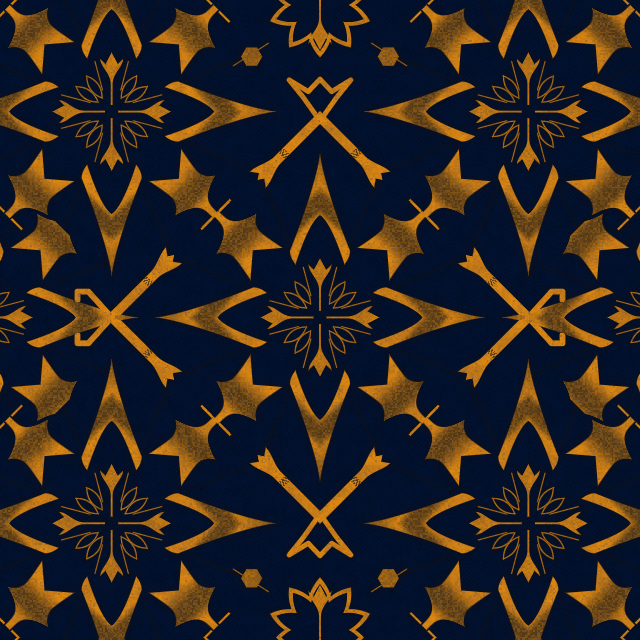
A WebGL 1 fragment shader for this pattern:

```glsl
precision highp float;
uniform vec2 u_resolution;

#define UNITS 768.0
#define NAVY vec3(0.005, 0.065, 0.18)
#define SOOT vec3(0.07, 0.06, 0.07)
#define GOLD vec3(0.86, 0.53, 0.07)
#define BRONZE vec3(0.69, 0.43, 0.11)
#define BROWN vec3(0.32, 0.22, 0.09)
#define TAN vec3(0.53, 0.41, 0.27)
#define REACH 197.0
#define HALF_GAP 176.0
#define GRAIN_CELLS 384.0
#define WEAR_CELLS 64.0

float hash(vec2 p) { return fract(sin(dot(p, vec2(127.1, 311.7))) * 43758.5453); }

// Value noise that wraps after a whole number of cells
float wrapNoise(vec2 uv, float cells) {
  vec2 p = uv * cells, i = floor(p), f = fract(p);
  f = f * f * (3.0 - 2.0 * f);
  vec2 lo = mod(i, cells), hi = mod(i + 1.0, cells);
  return mix(mix(hash(lo), hash(vec2(hi.x, lo.y)), f.x),
             mix(hash(vec2(lo.x, hi.y)), hash(hi), f.x), f.y);
}

float segment(vec2 p, vec2 a, vec2 b) {
  vec2 v = b - a;
  return length(p - a - v * clamp(dot(p - a, v) / dot(v, v), 0.0, 1.0));
}

// Shapes are vec2(distance, darkness)
vec2 nearer(vec2 a, vec2 b) { return a.x < b.x ? a : b; }

vec2 toOctant(vec2 p) { p = abs(p); return p.y > p.x ? p.yx : p; }

// Hollow ogee petal along x with a dark chevron
vec2 petal(vec2 p) {
  float curl = max(80.0 - p.x, 0.0);
  float outer = 36.0 * pow(max(1.0 - max(p.x - 80.0, 0.0) / (REACH - 80.0), 0.0), 1.3) - 0.025 * curl * curl;
  float inner = 33.0 * pow(max(1.0 - (p.x - 62.0) / 62.0, 0.0), 0.6) - 3.0;
  float d = max(0.85 * max(p.y - outer, inner - p.y), p.x - REACH);
  float v = p.x + 0.9 * p.y;
  float dark = smoothstep(118.0, 134.0, v) * (1.0 - smoothstep(146.0, 162.0, v));
  return vec2(d, max(0.85 * dark, 0.5 * smoothstep(150.0, 190.0, v)));
}

// Three-pointed bud on a thin stem
float tulip(vec2 p) {
  float width = 1.1 + 12.5 * pow(smoothstep(31.0, 63.0, p.x), 1.4);
  float end = max(71.0 - 1.9 * p.y, 50.0 + 0.95 * p.y);
  return max(max(p.y - width, 0.6 * (p.x - end)), 8.0 - p.x);
}

// Notched lily; c runs from the stem's far end towards the medallion
vec2 lily(float c, float b, float stemmed) {
  float flare = max(c, 0.0) / 34.0;
  float width = min(4.0 + 30.0 * pow(flare, 4.0),
                    20.0 + 14.0 * exp((34.0 - c) / 8.0) + 0.2 * max(c - 50.0, 0.0));
  float d = max(0.7 * (b - width), 0.75 * (c - 62.0 - 0.85 * b));
  d = max(d, mix(25.0, -1.0, stemmed) - c);
  float tick = max(abs(c) - 1.3, abs(b - 15.0) - 9.0);
  d = min(d, mix(1e3, tick, stemmed));
  return vec2(d, 0.85 * smoothstep(16.0, 34.0, c) * (1.0 - smoothstep(42.0, 68.0, c)));
}

vec2 medallion(vec2 p, float stemmed) {
  p = toOctant(p);
  vec2 shape = nearer(petal(p), vec2(tulip(p), 0.15));
  // Fine outlined leaves between the buds
  vec2 q = vec2(dot(p, vec2(0.819, 0.574)), abs(dot(p, vec2(-0.574, 0.819))));
  float u = clamp((q.x - 20.0) / 32.0, 0.0, 1.0);
  float leaf = max(abs(q.y - 22.0 * u * (1.0 - u)) - 0.9, abs(q.x - 36.0) - 17.0);
  leaf = min(leaf, segment(p, vec2(26.0, 11.0), vec2(60.0, 20.0)) - 0.7);
  shape = nearer(shape, vec2(leaf, 0.35));
  return nearer(shape, lily(HALF_GAP - (p.x + p.y) * 0.7071, (p.x - p.y) * 0.7071, stemmed));
}

// Faint feather veins radiating outside the petals
float feather(vec2 p) {
  p = toOctant(p);
  float s = dot(p, vec2(0.924, 0.383)), t = abs(dot(p, vec2(-0.383, 0.924)));
  float span = smoothstep(85.0, 110.0, s) * (1.0 - smoothstep(165.0, 195.0, s));
  float barbs = smoothstep(0.5, 1.0, sin(s - 1.2 * t)) * (1.0 - smoothstep(2.0, 10.0, t));
  return span * max(1.0 - smoothstep(0.4, 1.6, t), 0.5 * barbs);
}

// Diagonal staff with a forked end and a small engraved band
vec2 staff(vec2 p) {
  float s = dot(p, vec2(0.7071)), t = abs(p.x - p.y) * 0.7071;
  float end = max(96.0 + 0.7 * t, 106.0 - 1.5 * t);
  float d = max(max(t - 5.5 - 8.0 * smoothstep(72.0, 106.0, s), 0.7 * (s - end)), -s - 5.0);
  return vec2(d, 0.9 * step(abs(s - 61.0), 4.0) * step(0.0, sin(1.9 * t + s)));
}

void main() {
  vec2 uv = gl_FragCoord.xy / u_resolution;
  float pixel = UNITS / min(u_resolution.x, u_resolution.y);
  // Mirror all four quadrants around the central medallion
  vec2 q = abs(fract(uv - vec2(0.0, 0.004)) - 0.5) * UNITS;
  vec2 corner = q - vec2(250.0, 247.0), side = q - vec2(416.0, 0.0);

  vec2 shape = nearer(medallion(q, 1.0), medallion(corner, 1.0));
  shape = nearer(shape, medallion(side, 0.0));

  // Crossed staffs with square hooks
  vec2 p = vec2(250.0 - q.x, q.y);
  float hook = segment(p, vec2(0.0), vec2(-28.0, 31.0));
  hook = min(hook, segment(p, vec2(-28.0, 31.0), vec2(-41.0, 31.0)));
  hook = min(hook, segment(p, vec2(-41.0, 31.0), vec2(-41.0, 21.0)));
  shape = nearer(nearer(vec2(hook - 3.5, 0.0), staff(p)), shape);

  // Crossed staffs with a pointed crown
  p = vec2(q.x, q.y - 240.0);
  float crown = segment(p, vec2(3.0, 0.0), vec2(20.0, 24.0));
  crown = min(crown, segment(p, vec2(20.0, 24.0), vec2(37.0, 45.0)));
  crown = min(crown, segment(p, vec2(37.0, 45.0), vec2(14.0, 31.0)));
  crown = min(crown, segment(p, vec2(14.0, 31.0), vec2(0.0, 46.0)));
  shape = nearer(nearer(shape, vec2(crown - 3.0, 0.0)), staff(vec2(p.x, -p.y)));

  // Outlined ten-point star around a bud
  p = vec2(q.x, 375.0 - q.y);
  float sector = abs(mod(atan(p.x, p.y) + 0.31416, 0.62832) - 0.31416);
  float star = abs(length(p) - 59.0 + 66.0 * sector) * 0.65 - 2.6;
  shape = nearer(shape, vec2(min(star, tulip(vec2(p.y + 17.0, p.x))), 0.1));

  // Hexagonal seed with a fine stalk
  p = abs(q - vec2(82.0, 313.0));
  float seed = max(p.y, dot(p, vec2(0.866, 0.5))) - 11.0;
  seed = min(seed, segment(q, vec2(62.0, 329.0), vec2(104.0, 302.0)) - 0.7);
  shape = nearer(shape, vec2(seed, 0.45));

  // Woven ground and grainy metal
  float grain = hash(floor(uv * GRAIN_CELLS)), wear = wrapNoise(uv, WEAR_CELLS);
  vec2 weave = sin(uv * 6.28318 * 160.0);
  float veins = max(max(feather(q), feather(corner)), feather(side));
  vec3 ground = NAVY * (0.92 + 0.08 * weave.x * weave.y + 0.16 * (grain - 0.5) + 0.1 * wear);
  ground = mix(ground, SOOT, 0.55 * veins + 0.6 * exp(-max(shape.x, 0.0) / 2.5));
  vec3 metal = mix(GOLD, BRONZE, clamp(0.55 * grain + 0.7 * wear - 0.2, 0.0, 1.0));
  metal = mix(metal, BROWN, clamp(shape.y * (0.75 + 0.5 * grain), 0.0, 1.0));
  metal = mix(metal, TAN, 0.5 * step(0.93, grain));
  float cover = clamp(0.5 - shape.x / pixel, 0.0, 1.0);
  gl_FragColor = vec4(mix(ground, metal, cover), 1.0);
}
```
